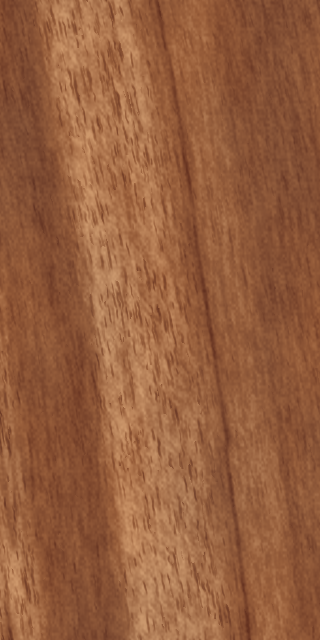
Write a Shadertoy shader that draws this texture.

```glsl
float hash(vec2 p) {
    return fract(sin(dot(p, vec2(127.1, 311.7))) * 43758.5453);
}

float noise(vec2 p) {
    vec2 i = floor(p), f = fract(p);
    f = f * f * (3.0 - 2.0 * f);
    return mix(mix(hash(i), hash(i + vec2(1, 0)), f.x),
               mix(hash(i + vec2(0, 1)), hash(i + vec2(1, 1)), f.x), f.y);
}

float fbm(vec2 p) {
    float sum = 0.0, amp = 0.5;
    for (int i = 0; i < 4; i++) {
        sum += amp * noise(p);
        p = p * 2.03 + 17.3;
        amp *= 0.5;
    }
    return sum;
}

// Short tapered dark strokes, one per staggered cell
float pores(vec2 p, float density) {
    float ink = 0.0;
    for (int i = 0; i < 5; i++) {
        float layer = float(i);
        vec2 q = p / vec2(0.019 + 0.003 * layer, 0.075 + 0.022 * layer) + layer * 7.37;
        q.y += hash(vec2(floor(q.x), layer)) * 5.0;
        vec2 cell = floor(q) + layer * 31.0;
        vec2 d = fract(q) - 0.5;
        d.x -= 0.4 * (hash(cell + 3.1) - 0.5) + 0.2 * d.y;
        float halfLength = mix(0.18, 0.48, hash(cell + 5.7));
        float taper = 1.0 - smoothstep(0.3, 1.0, abs(d.y) / halfLength);
        float stroke = (1.0 - smoothstep(0.03, 0.24, abs(d.x))) * taper;
        float present = step(hash(cell + 9.2), density);
        ink = max(ink, stroke * present * mix(0.3, 1.0, hash(cell + 1.3)));
    }
    return ink;
}

vec3 woodColor(float tone) {
    vec3 dark = vec3(0.445, 0.245, 0.16);
    vec3 middle = vec3(0.595, 0.375, 0.238);
    vec3 light = vec3(0.765, 0.56, 0.395);
    return tone < 0.5 ? mix(dark, middle, tone * 2.0)
                      : mix(middle, light, tone * 2.0 - 1.0);
}

void mainImage(out vec4 fragColor, in vec2 fragCoord) {
    vec2 p = fragCoord / iResolution.xy * vec2(1.0, 2.0);
    float down = 2.0 - p.y;

    // Coordinate across the leaning, slightly curved grain
    float across = p.x - 0.19 * down + 0.0235 * down * down;
    across += 0.012 * (noise(vec2(across * 5.0, down * 2.5)) - 0.5);
    vec2 grain = vec2(across, down);

    // Broad bands: pale edge, brown, pale heart, orange, brown
    float heart = smoothstep(0.07, 0.16, across) * (1.0 - smoothstep(0.36, 0.51, across));
    float orange = smoothstep(0.45, 0.52, across) * (1.0 - smoothstep(0.61, 0.67, across));
    float edge = 1.0 - smoothstep(-0.19, -0.11, across);
    float tone = 0.30 + 0.52 * heart + 0.23 * orange + 0.42 * edge;
    tone += 0.08 * heart * (1.0 - smoothstep(0.16, 0.30, across));
    tone -= 0.08 * smoothstep(0.07, 0.0, abs(across - 0.03));

    // Soft mottling, long streaks and fine fibres
    tone += 0.30 * (fbm(grain * vec2(11.0, 4.5)) - 0.47);
    tone += 0.26 * (fbm(grain * vec2(42.0, 2.5) + 40.0) - 0.47);
    tone += 0.24 * (noise(grain * vec2(105.0, 16.0)) - 0.5);
    tone += edge * 0.6 * (noise(grain * vec2(60.0, 6.0)) - 0.5);

    // Fine slanting figure, strongest in the pale heart
    vec2 slant = vec2(p.x + p.y * 0.8, p.y - p.x * 0.8);
    tone += (0.10 + 0.15 * heart) * (noise(slant * vec2(85.0, 26.0)) - 0.5);
    tone += 0.23 * (noise(p * vec2(150.0, 110.0)) - 0.5);

    // Pores gather in irregular clusters and have ragged edges
    float cluster = smoothstep(0.32, 0.62, fbm(grain * vec2(13.0, 6.0) + 9.0));
    float open = max(heart, edge);
    vec2 ragged = grain + vec2(0.005 * (noise(p * vec2(70.0, 60.0)) - 0.5), 0.0);
    float ink = pores(ragged, (0.22 + 0.36 * open) * (0.35 + 0.9 * cluster));
    tone -= ink * (0.20 + 0.34 * open);
    tone -= 0.12 * open * smoothstep(0.55, 0.8, noise(grain * vec2(34.0, 9.0) + 3.0));

    // Narrow growth line and its soft shadow
    float lineGap = across - 0.49 - 0.006 * (noise(vec2(down * 9.0, 2.0)) - 0.5);
    float lineInk = 0.4 + 0.6 * noise(vec2(down * 9.0, 5.0));
    tone -= 0.38 * lineInk * (1.0 - smoothstep(0.001, 0.011, abs(lineGap)));
    tone -= 0.12 * exp(-lineGap * lineGap * 2200.0);

    vec3 color = woodColor(clamp(tone, -0.2, 1.1));
    // Redder tint in slow patches
    color += vec3(0.012, -0.004, -0.012) * (fbm(grain * vec2(6.0, 2.0) + 70.0) - 0.47) * 3.0;
    fragColor = vec4(color, 1.0);
}
```
